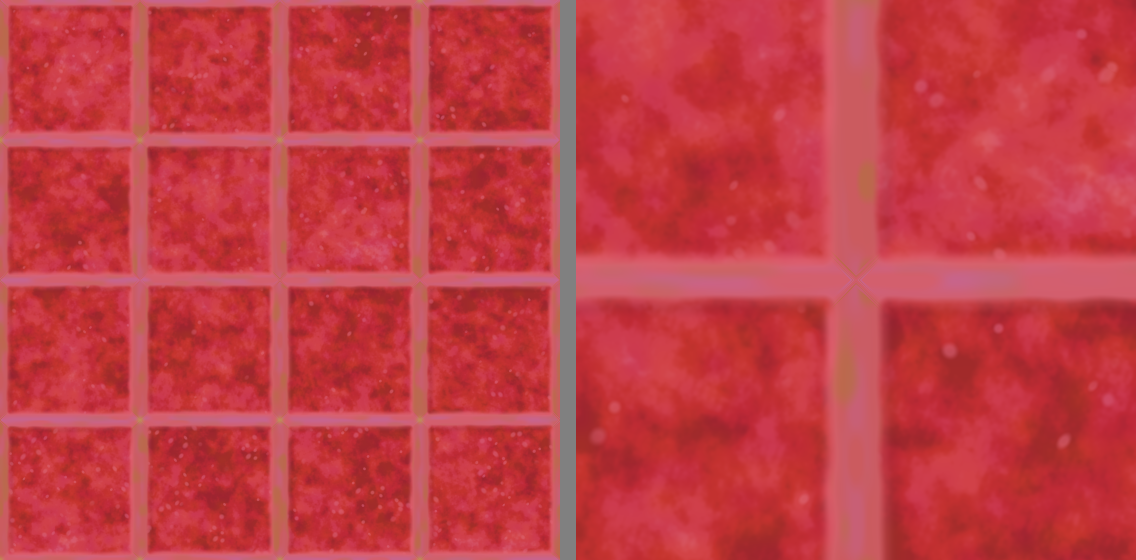
Left: the whole. Right: its middle third, enlarged.
A Shadertoy shader for this pattern:

```glsl
// Glazed red mosaic: a four by four grid of square tiles in pink grout.
// Rounded box distances cut the tiles; layered value noise mottles the glaze,
// and hashes vary each tile's tone, position, speckles and grout stains.

const float TILES = 4.0;
const float PITCH = 1.0 / TILES;
const vec2 TILE_HALF = vec2(0.1105, 0.1137);
const float CORNER = 0.005;

const vec3 DEEP_RED = vec3(0.63, 0.16, 0.17);
const vec3 RED = vec3(0.76, 0.18, 0.195);
const vec3 ROSE = vec3(0.81, 0.24, 0.295);
const vec3 PINK = vec3(0.85, 0.38, 0.46);
const vec3 CLAY = vec3(0.78, 0.35, 0.35);
const vec3 MAUVE = vec3(0.77, 0.40, 0.59);
const vec3 OLIVE = vec3(0.71, 0.43, 0.26);
const vec3 STAIN = vec3(0.73, 0.62, 0.28);

float hash(vec2 p) {
    return fract(sin(dot(p, vec2(127.1, 311.7))) * 43758.5453);
}

vec2 hash2(vec2 p) {
    return vec2(hash(p), hash(p + 37.3));
}

float noise(vec2 p) {
    vec2 i = floor(p), f = fract(p);
    f = f * f * (3.0 - 2.0 * f);
    float low = mix(hash(i), hash(i + vec2(1, 0)), f.x);
    float high = mix(hash(i + vec2(0, 1)), hash(i + vec2(1, 1)), f.x);
    return mix(low, high, f.y);
}

float fbm(vec2 p) {
    float sum = 0.0, amp = 0.5;
    for (int i = 0; i < 4; i++) {
        sum += amp * noise(p);
        p = mat2(1.6, 1.2, -1.2, 1.6) * p + 11.7;
        amp *= 0.56;
    }
    return sum / 1.025;
}

float roundedBox(vec2 p, vec2 halfSize, float radius) {
    vec2 q = abs(p) - halfSize + radius;
    return length(max(q, 0.0)) + min(max(q.x, q.y), 0.0) - radius;
}

// Small irregular chips, one candidate per grid cell.
float speckles(vec2 p, float density) {
    vec2 cell = floor(p);
    float mask = 0.0;
    for (int y = -1; y <= 1; y++)
    for (int x = -1; x <= 1; x++) {
        vec2 id = cell + vec2(x, y);
        vec2 d = p - id - hash2(id);
        d.y += d.x * (hash(id + 5.1) - 0.5);
        float radius = mix(0.22, 0.5, hash(id + 9.4));
        float present = step(hash(id + 17.8), density);
        mask = max(mask, present * (1.0 - smoothstep(radius * 0.3, radius, length(d))));
    }
    return mask;
}

vec3 glaze(vec2 uv, vec2 p, vec2 id) {
    vec2 seed = uv + 3.0 * hash2(id);
    float cloud = noise(seed * 15.0) - 0.5;
    float grain = fbm(seed * 46.0) - 0.5;
    float tone = 0.49 + 0.34 * cloud + 1.05 * grain + 0.14 * (hash(id + 2.6) - 0.5);
    tone -= 0.55 * p.y;
    vec3 color = mix(DEEP_RED, RED, smoothstep(0.12, 0.46, tone));
    color = mix(color, ROSE, smoothstep(0.42, 0.68, tone));
    color = mix(color, PINK, 0.75 * smoothstep(0.7, 1.05, tone));
    float density = 0.08 + 0.2 * hash(id + 4.2);
    float chips = speckles(seed * 68.0, density) * smoothstep(0.3, 0.6, noise(seed * 20.0 + 8.0));
    color = mix(color, PINK, 0.6 * chips);
    float tint = noise(seed * 62.0 + 21.0) - 0.5;
    return color + tint * vec3(0.03, 0.05, -0.04);
}

vec3 grout(vec2 uv, vec2 p) {
    vec2 gap = 0.5 * PITCH - abs(p);
    float upright = smoothstep(-0.004, 0.004, gap.y - gap.x);
    float mottle = noise(uv * mix(vec2(28, 90), vec2(90, 28), upright));
    float stain = smoothstep(0.45, 0.85, noise(uv * mix(vec2(34, 75), vec2(75, 34), upright) + 40.0));
    vec3 color = mix(mix(PINK, CLAY, 0.3), CLAY, 0.7 * upright);
    float core = exp(-pow(min(gap.x, gap.y) / 0.008, 2.0));
    color = mix(color, MAUVE, core * mix(0.75, 0.4, upright) * smoothstep(0.2, 0.7, mottle));
    color = mix(color, OLIVE, stain * mix(0.25, 0.7, upright));
    // Yellowed spots at some crossings.
    vec2 crossing = floor(uv / PITCH + 0.5);
    float spot = exp(-dot(gap, gap) / 0.00004) * step(0.45, hash(crossing + 6.3));
    return mix(color, STAIN, 0.7 * spot);
}

void mainImage(out vec4 fragColor, in vec2 fragCoord) {
    vec2 uv = fragCoord / iResolution.y;
    vec2 id = floor(uv / PITCH);
    vec2 p = uv - (id + 0.5) * PITCH;

    // Tile outline with slightly uneven placement and edges.
    vec2 local = p - 0.003 * (hash2(id + 12.0) - 0.5);
    float wobble = 0.003 * (noise(uv * 48.0) - 0.5);
    float dist = roundedBox(local, TILE_HALF, CORNER) + wobble;
    float blur = max(0.0028, 0.75 / iResolution.y);
    float tileMask = 1.0 - smoothstep(-blur, blur, dist);

    // Right and lower rims catch light; left and upper rims are shaded.
    vec2 side = smoothstep(TILE_HALF - 0.014, TILE_HALF, abs(local)) * sign(local);
    float light = clamp(side.x - side.y, -1.0, 1.0);
    float rim = exp(-pow((dist + 0.001) / 0.0045, 2.0));
    float shade = exp(-pow((dist + 0.009) / 0.008, 2.0)) * max(-light, 0.0);

    vec3 color = mix(grout(uv, p), glaze(uv, local, id), tileMask);
    color *= 1.0 - 0.13 * shade;
    float wear = 0.6 + 0.6 * noise(uv * 30.0 + 70.0);
    color = mix(color, vec3(0.88, 0.39, 0.45), rim * wear * (0.3 + 0.38 * max(light, 0.0)));
    fragColor = vec4(clamp(color, 0.0, 1.0), 1.0);
}
```
